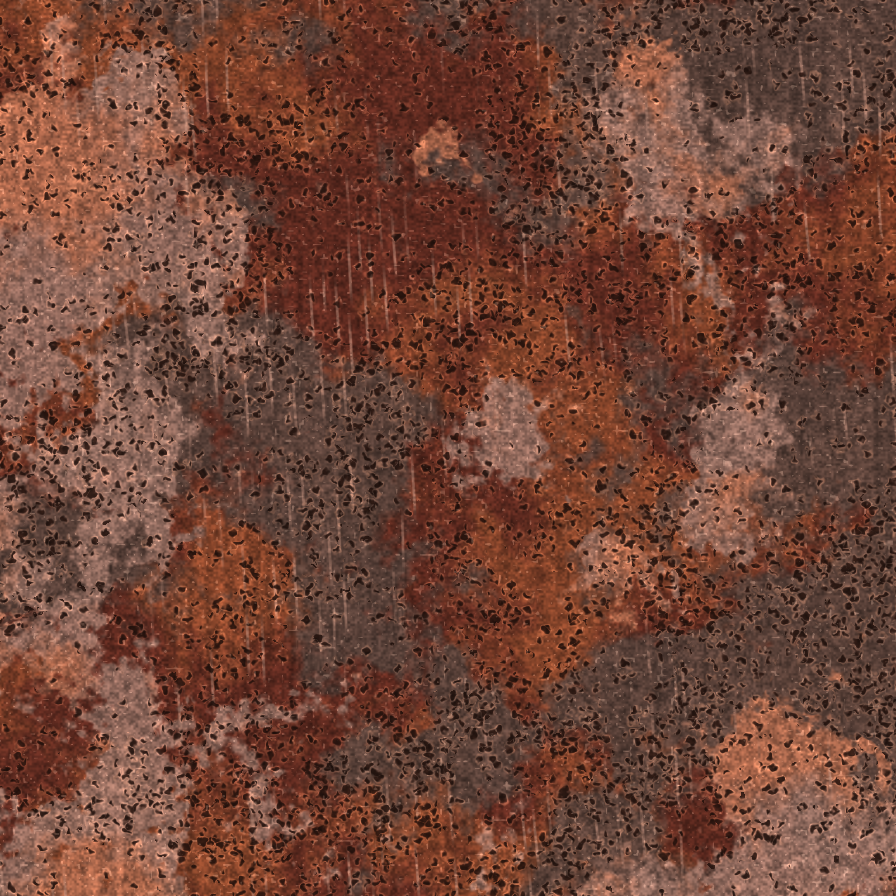
A WebGL 1 fragment shader for this texture:

```glsl
precision highp float;
// Weathered rusty metal: slate and rust stains under ragged flakes of pale paint,
// layered from warped value-noise fbm, with cellular corrosion pits, vertical
// scratches and a fine mineral grain on top.

uniform vec2 u_resolution;

float hash(vec2 p) {
  return fract(sin(dot(p, vec2(127.1, 311.7))) * 43758.5453);
}

vec2 hash2(vec2 p) {
  return vec2(hash(p), hash(p + 57.3));
}

float noise(vec2 p) {
  vec2 i = floor(p), f = fract(p);
  f = f * f * (3.0 - 2.0 * f);
  return mix(mix(hash(i), hash(i + vec2(1.0, 0.0)), f.x),
             mix(hash(i + vec2(0.0, 1.0)), hash(i + vec2(1.0, 1.0)), f.x), f.y);
}

// Rough fractal noise, normalised to 0..1
float fbm(vec2 p) {
  float sum = 0.0, amp = 0.5, total = 0.0;
  for (int i = 0; i < 6; i++) {
    sum += amp * noise(p);
    total += amp;
    p = mat2(1.6, 1.2, -1.2, 1.6) * p + 13.7;
    amp *= 0.6;
  }
  return sum / total;
}

// Distance to the nearest pit edge in cell units, negative inside
float pitDistance(vec2 p, float density) {
  vec2 cell = floor(p);
  float d = 1.0;
  for (int y = -1; y <= 1; y++) {
    for (int x = -1; x <= 1; x++) {
      vec2 c = cell + vec2(float(x), float(y));
      float radius = mix(0.2, 0.46, hash(c + 9.1));
      float missing = step(density, hash(c + 31.7));
      d = min(d, length(p - c - hash2(c)) - radius + 2.0 * missing);
    }
  }
  return d;
}

// Sparse near-vertical scratches, each a short thin stroke
float scratches(vec2 p, float px) {
  p.x += 0.06 * p.y + 0.006 * noise(p * 9.0);
  vec2 q = p * vec2(75.0, 11.0);
  q.y += 7.0 * hash(vec2(floor(q.x), 3.0));
  vec2 c = floor(q), f = fract(q);
  float across = abs(f.x - mix(0.25, 0.75, hash(c)));
  float line = 1.0 - smoothstep(0.04, 0.1 + 75.0 * px, across);
  float taper = smoothstep(0.0, 0.3, f.y) * smoothstep(1.0, 0.6, f.y);
  return line * taper * step(0.72, hash(c + 5.5));
}

void main() {
  vec2 p = gl_FragCoord.xy / u_resolution.y;
  float px = 1.0 / u_resolution.y;
  vec2 warp = vec2(fbm(p * 8.0 + 3.0), fbm(p * 8.0 + 41.0)) - 0.5;
  vec2 q = p + 0.09 * warp;
  float fine = noise(p * 110.0) - 0.5;

  // Slate and rust ground
  float stain = fbm(q * 5.5 + 17.0) + 0.06 * fine;
  float hue = fbm(q * 9.0 + 71.0);
  vec3 slate = mix(vec3(0.31, 0.23, 0.205), vec3(0.38, 0.27, 0.23), hue);
  vec3 rust = mix(vec3(0.36, 0.16, 0.12), vec3(0.51, 0.26, 0.16),
                  smoothstep(0.38, 0.65, hue));
  vec3 color = mix(slate, rust, smoothstep(0.44, 0.56, stain));

  // Ragged pale flakes, denser toward the left
  float flake = fbm(q * vec2(7.0, 6.0) + 129.0) + 0.1 * fine;
  flake += 0.11 * smoothstep(0.42, 0.0, p.x) - 0.02 * p.x;
  float pale = smoothstep(0.53, 0.6, flake);
  float warmth = smoothstep(0.42, 0.6, fbm(q * 6.0 + 211.0));
  vec3 paint = mix(vec3(0.58, 0.43, 0.38), vec3(0.68, 0.41, 0.30), warmth);
  color = mix(color, paint, 0.9 * pale);

  // Vertical wear and scratches
  float wear = noise(p * vec2(150.0, 7.0)) - 0.5;
  float worn = smoothstep(0.48, 0.6, fbm(p * 3.5 + 307.0) + 0.1 * (0.5 - p.x));
  color *= 1.0 + wear * worn * 0.28;
  color = mix(color, vec3(0.70, 0.52, 0.45), 0.55 * worn * scratches(p, px));

  // Corrosion pits with bright chipped rims
  float corroded = smoothstep(0.4, 0.62, fbm(q * 8.0 + 401.0));
  float density = mix(0.12, 0.62, corroded) * (1.0 - 0.35 * pale);
  vec2 jitter = vec2(noise(p * 190.0), noise(p * 190.0 + 23.0)) - 0.5;
  float pit = pitDistance(p * 120.0 + 0.9 * jitter, density);
  float edge = 0.1 + 60.0 * px;
  float rim = smoothstep(0.0, 0.15, pit) * smoothstep(0.5, 0.2, pit);
  color += vec3(0.20, 0.13, 0.09) * rim * noise(p * 85.0 + 7.0);
  color = mix(color, vec3(0.13, 0.065, 0.045),
              0.85 * (1.0 - smoothstep(-edge, edge, pit)));

  // Mineral grain and light flecks
  float grain = noise(p * 380.0) - 0.5;
  float mottle = noise(p * 170.0 + 61.0) - 0.5;
  color *= 1.0 + 0.42 * grain + 0.36 * mottle;
  float fleck = smoothstep(0.8, 0.95, noise(p * 260.0 + 91.0));
  color += vec3(0.19, 0.16, 0.14) * fleck;

  gl_FragColor = vec4(clamp(color, 0.0, 1.0), 1.0);
}
```
